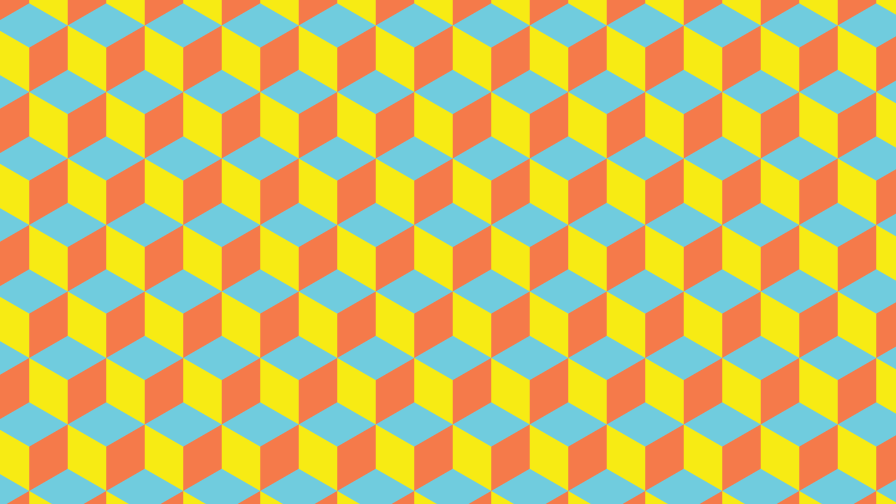
Write a WebGL 2 fragment shader that draws this pattern.

```glsl
#version 300 es
precision highp float;
// Tumbling blocks: staggered rows of flat isometric cubes in blue, yellow and orange.

uniform vec2 u_resolution;
out vec4 fragColor;

const vec3 TOP_BLUE = vec3(0.44, 0.80, 0.87);
const vec3 LEFT_YELLOW = vec3(0.97, 0.92, 0.08);
const vec3 RIGHT_ORANGE = vec3(0.96, 0.48, 0.29);

// Lengths in canvas heights
const float CUBE_WIDTH = 0.15278;
const float CUBE_EDGE = 0.08796;
const vec2 CUBE_CENTRE = vec2(0.0094, 0.0097); // one cube, from the canvas centre

const float SQRT3 = 1.7320508;

// Signed distance to a rhombus with unit sides, wide along x
float rhombus(vec2 p) {
    return dot(abs(p), vec2(0.5, 0.5 * SQRT3)) - 0.25 * SQRT3;
}

// Offset from the nearest point of a rectangular lattice
vec2 repeatCell(vec2 p, vec2 period) {
    return p - period * round(p / period);
}

// Distance to the nearest top face; alternate rows shift by half a cube
float topFaces(vec2 p) {
    vec2 period = vec2(SQRT3, 3.0);
    vec2 q = p - vec2(0.0, 0.5);
    return min(rhombus(repeatCell(q, period)),
               rhombus(repeatCell(q - 0.5 * period, period)));
}

// Share of the pixel inside a shape
float coverage(float distance, float pixel) {
    return clamp(0.5 - distance / pixel, 0.0, 1.0);
}

vec3 cubes(vec2 p, float pixel) {
    // The side faces are the top face turned by a third about the cube centre
    mat2 thirdTurn = mat2(-0.5, 0.5 * SQRT3, -0.5 * SQRT3, -0.5);
    float top = coverage(topFaces(p), pixel);
    float right = coverage(topFaces(thirdTurn * p), pixel);
    float left = coverage(topFaces(p * thirdTurn), pixel);

    // Normalised weights keep the seams free of gaps
    vec3 blend = top * TOP_BLUE + left * LEFT_YELLOW + right * RIGHT_ORANGE;
    return blend / max(top + left + right, 0.001);
}

void main() {
    vec2 canvas = (gl_FragCoord.xy - 0.5 * u_resolution) / u_resolution.y;
    vec2 p = (canvas - CUBE_CENTRE) / vec2(CUBE_WIDTH / SQRT3, CUBE_EDGE);
    float pixel = 1.0 / (u_resolution.y * CUBE_EDGE);
    fragColor = vec4(cubes(p, pixel), 1.0);
}
```
